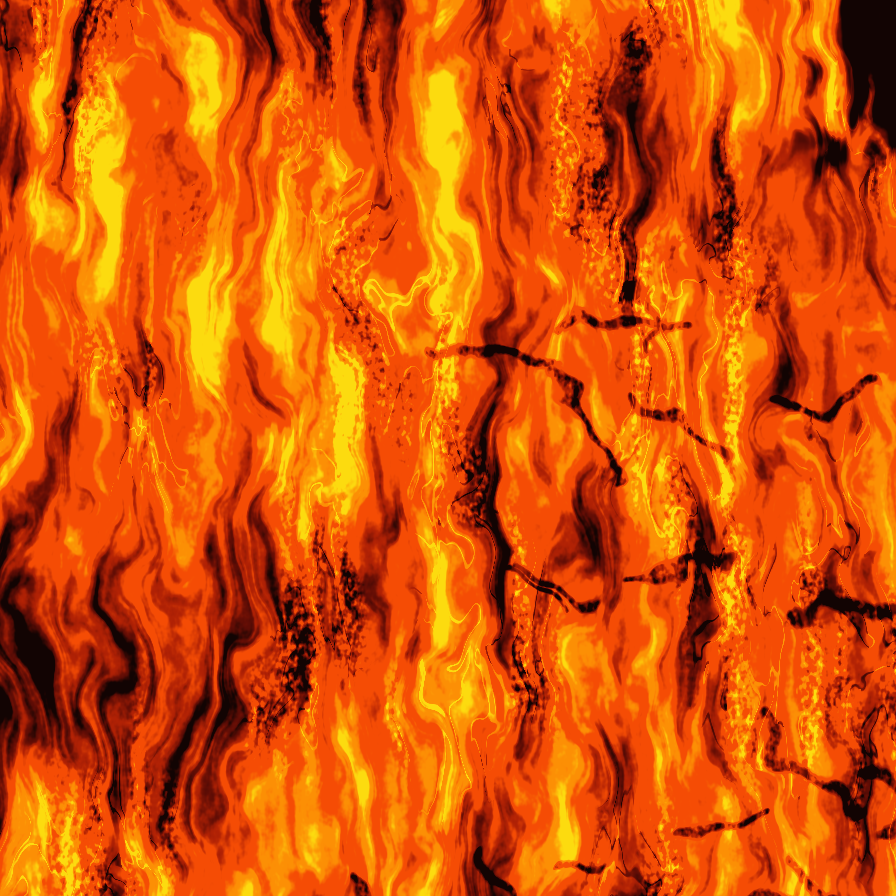
A WebGL 2 fragment shader for this texture:

```glsl
#version 300 es
precision highp float;
// Draws a wall of streaked flames with charred twigs, grit and a smoky corner.

uniform vec2 u_resolution;
out vec4 fragColor;

const float NOISE_GAIN = 4.0; // brings layered noise to unit deviation
const uint LCG_MUL = 1664525u;
const uint LCG_ADD = 101390u;
const int TWIG_COUNT = 20;

vec2 hash2(vec2 cell) {
  uvec2 q = uvec2(ivec2(cell)) * LCG_MUL + LCG_ADD;
  for (int i = 0; i < 2; i++) {
    q.x += q.y * LCG_MUL;
    q.y += q.x * LCG_MUL;
    q ^= q >> 16u;
  }
  return vec2(q & 65535u) / 65535.0;
}

float cornerSlope(vec2 cell, vec2 corner, vec2 f) {
  float angle = 6.2832 * hash2(cell + corner).x;
  return dot(vec2(cos(angle), sin(angle)), f - corner);
}

float gradientNoise(vec2 p) {
  vec2 cell = floor(p), f = p - cell;
  vec2 w = f * f * f * (f * (f * 6.0 - 15.0) + 10.0);
  float low = mix(cornerSlope(cell, vec2(0, 0), f), cornerSlope(cell, vec2(1, 0), f), w.x);
  float high = mix(cornerSlope(cell, vec2(0, 1), f), cornerSlope(cell, vec2(1, 1), f), w.x);
  return mix(low, high, w.y);
}

// Layered noise with a deviation near one.
float layers(vec2 p, float seed, int octaves) {
  float sum = 0.0, amp = 1.0;
  p += seed * vec2(17.3, 31.7);
  for (int i = 0; i < octaves; i++) {
    sum += amp * gradientNoise(p);
    p = p * 2.03 + 9.7;
    amp *= 0.55;
  }
  return sum * NOISE_GAIN;
}

float segmentDistance(vec2 p, vec2 a, vec2 b) {
  vec2 pa = p - a, ba = b - a;
  return length(pa - ba * clamp(dot(pa, ba) / dot(ba, ba), 0.0, 1.0));
}

// Crooked dark sticks, gathered towards the lower right.
float twigs(vec2 p) {
  float cover = 0.0;
  for (int i = 0; i < TWIG_COUNT; i++) {
    vec2 place = hash2(vec2(i, 71)), form = hash2(vec2(i, 113));
    vec2 start = vec2(sqrt(place.x), 0.72 * place.y);
    float angle = mix(-1.3, 0.5, form.x);
    vec2 end = start + mix(0.06, 0.2, form.y) * vec2(cos(angle), sin(angle));
    float radius = mix(0.002, 0.009, form.y * place.x);
    float d = segmentDistance(p, start, end);
    cover = max(cover, 1.0 - smoothstep(radius * 0.5, radius + 0.004, d));
  }
  return cover;
}

vec3 blend(vec3 below, vec3 above, float edge, float heat) {
  return mix(below, above, smoothstep(edge - 0.32, edge + 0.32, heat));
}

vec3 fireColor(float heat) {
  vec3 c = vec3(0.07, 0.015, 0.01);
  c = blend(c, vec3(0.38, 0.05, 0.02), -1.75, heat);
  c = blend(c, vec3(0.69, 0.13, 0.02), -1.18, heat);
  c = blend(c, vec3(0.96, 0.30, 0.02), -0.58, heat);
  c = blend(c, vec3(0.99, 0.56, 0.02), 0.67, heat);
  return blend(c, vec3(0.99, 0.86, 0.06), 1.48, heat);
}

void main() {
  vec2 p = gl_FragCoord.xy / u_resolution.y;

  // Sideways sway bends the vertical streaks into tongues.
  vec2 q = p;
  q.x += 0.016 * layers(p * vec2(5.0, 4.0), 1.0, 3);
  q.x += 0.004 * layers(p * vec2(22.0, 14.0), 2.0, 2);
  q.y += 0.035 * layers(p * vec2(13.0, 4.0), 3.0, 2);

  // Flame body, from broad glow to fine vertical fibres.
  float tongues = layers(q * vec2(13.0, 3.2), 4.0, 4);
  float fibres = layers(q * vec2(48.0, 8.0), 5.0, 3);
  float columns = layers(vec2(p.x * 17.0 + 0.1 * tongues, p.y * 0.8), 6.0, 3);
  float heat = 0.12 + 0.45 * layers(p * vec2(3.5, 2.6), 7.0, 2);
  heat += 0.62 * tongues + 0.38 * fibres + 0.34 * columns;

  // Rough zones carry wavy rims and gritty specks; the rest stays soft.
  float rough = layers(p * vec2(8.0, 3.0), 8.0, 2) + 0.9 * (p.x - 0.5);
  float roughMask = smoothstep(-0.3, 1.0, rough);
  float curl = layers(q * vec2(24.0, 9.0), 9.0, 3);
  float rim = 1.0 - smoothstep(0.04, 0.2, abs(curl));
  heat += rim * roughMask * 0.85 * sign(heat + 0.25);
  float grit = layers(p * vec2(150.0, 110.0), 10.0, 2);
  heat += grit * mix(0.06, 0.5, roughMask * smoothstep(-0.4, 0.9, columns - 0.6 * tongues));

  // Charred wood, broken up by the grit.
  vec2 bent = p + 0.007 * vec2(layers(p * 14.0, 11.0, 2), layers(p * 14.0, 12.0, 2));
  heat -= twigs(bent) * (1.7 + 0.4 * grit);

  // Dark smoke above the flame tips in the upper right.
  float smoke = min(p.x - 0.9, p.y - 0.79) - 0.025 * tongues;
  heat = mix(heat, -2.4 + 0.15 * fibres, smoothstep(-0.01, 0.04, smoke));

  fragColor = vec4(fireColor(heat), 1.0);
}
```
